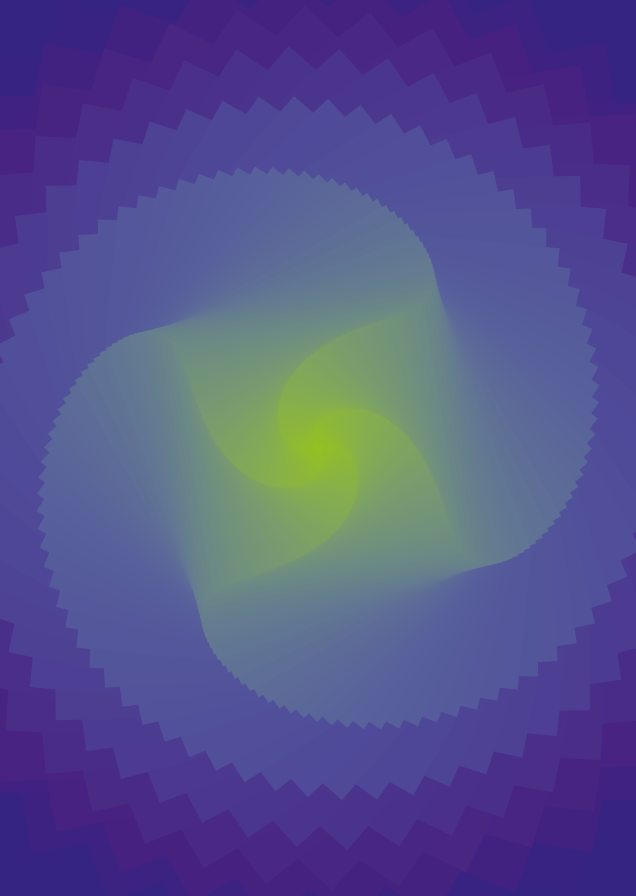
Reproduce this background procedurally as a Shadertoy shader.

```glsl
const int SQUARES = 160;
const float RADIUS_STEP = 0.004;      // growth of the corner radius per square
const float RADIUS_SHIFT = 0.45;      // offset of the smallest square, in steps
const float TURN_RADIUS = 0.2083;     // radius at which the twist reverses
const float TURN_ANGLE = 0.942;       // corner angle at that radius
const float TWIST = 65.9;             // quadratic growth of the rotation
const float STOP_SPACING = 0.0651;    // radius between two colour stops

const int STOPS = 10;
const vec3 RAMP[STOPS] = vec3[STOPS](
    vec3(0.58, 0.76, 0.12),
    vec3(0.53, 0.69, 0.29),
    vec3(0.47, 0.61, 0.43),
    vec3(0.42, 0.54, 0.52),
    vec3(0.38, 0.46, 0.58),
    vec3(0.34, 0.37, 0.61),
    vec3(0.31, 0.29, 0.60),
    vec3(0.29, 0.19, 0.54),
    vec3(0.28, 0.13, 0.50),
    vec3(0.21, 0.14, 0.51)
);

vec3 rampColor(float radius) {
    float t = clamp(radius / STOP_SPACING, 0.0, float(STOPS - 1));
    int stop = min(int(t), STOPS - 2);
    return mix(RAMP[stop], RAMP[stop + 1], t - float(stop));
}

// Distance to a square with one corner at the given angle
float squareDistance(vec2 p, float radius, float angle) {
    float c = cos(angle), s = sin(angle);
    vec2 q = abs(vec2(c * p.x + s * p.y, c * p.y - s * p.x));
    return (q.x + q.y - radius) * 0.7071;
}

void mainImage(out vec4 fragColor, in vec2 fragCoord) {
    vec2 p = (fragCoord - 0.5 * iResolution.xy) / iResolution.y;
    float pixel = 1.0 / iResolution.y;
    vec3 color = RAMP[STOPS - 1];

    // Stack the squares from the largest to the smallest
    for (int i = SQUARES - 1; i >= 0; i--) {
        float radius = RADIUS_STEP * (float(i) + RADIUS_SHIFT);
        float offset = radius - TURN_RADIUS;
        float angle = TURN_ANGLE + TWIST * offset * offset;
        float d = squareDistance(p, radius, angle);
        float coverage = clamp(0.5 - d / pixel, 0.0, 1.0);
        color = mix(color, rampColor(radius), coverage);
    }
    fragColor = vec4(color, 1.0);
}
```
